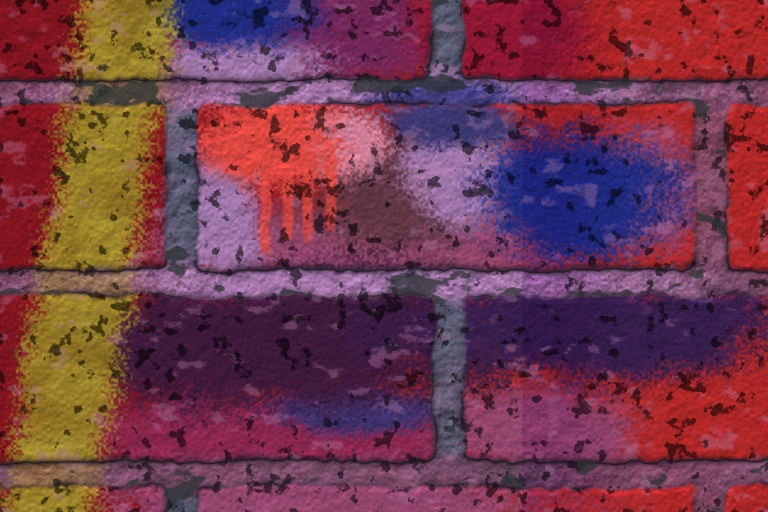
Write a Shadertoy shader that draws this texture.

```glsl
// Weathered brick wall in running bond, oversprayed with bands and clouds of paint.

float hash(vec2 p) {
    vec3 q = fract(p.xyx * 0.1031);
    q += dot(q, q.yzx + 33.33);
    return fract((q.x + q.y) * q.z);
}

float noise(vec2 p) {
    vec2 i = floor(p), f = fract(p);
    f = f * f * (3.0 - 2.0 * f);
    return mix(mix(hash(i), hash(i + vec2(1, 0)), f.x),
               mix(hash(i + vec2(0, 1)), hash(i + vec2(1, 1)), f.x), f.y);
}

float fbm(vec2 p) {
    float sum = 0.0, amp = 0.5;
    for (int i = 0; i < 5; i++) {
        sum += amp * noise(p);
        p = mat2(1.6, 1.2, -1.2, 1.6) * p + 17.0;
        amp *= 0.5;
    }
    return sum;
}

// x: signed distance to the nearest brick, yz: position from its centre
vec3 brickwork(vec2 p) {
    p += 0.012 * (vec2(noise(p * 14.0), noise(p * 14.0 + 50.0)) - 0.5);
    p += 0.007 * (vec2(noise(p * 60.0), noise(p * 60.0 + 90.0)) - 0.5);
    float row = floor((p.y + 0.2985) / 0.373);
    float shift = 0.353 + 0.5175 * mod(row + 1.0, 2.0) + 0.02 * (hash(vec2(row, 7)) - 0.5);
    vec2 q = vec2(mod(p.x - shift + 0.5175, 1.035) - 0.5175, p.y + 0.112 - 0.373 * row);
    vec2 e = abs(q) - vec2(0.486, 0.161) + 0.012;
    return vec3(length(max(e, 0.0)) + min(max(e.x, e.y), 0.0) - 0.012, q);
}

float relief(vec2 p) {
    float brick = 1.0 - smoothstep(-0.012, 0.004, brickwork(p).x);
    return 0.55 * brick + mix(1.1, 0.5, brick) * fbm(p * 38.0) + 0.14 * noise(p * 150.0);
}

// Blends in a cloud of paint with a ragged, grainy rim
void spray(inout vec3 col, vec2 p, vec2 centre, vec2 size, vec3 paint) {
    float grain = 0.7 * (fbm(p * 9.0 + centre * 31.0) - 0.5) + 0.45 * (noise(p * 210.0) - 0.5);
    col = mix(col, paint, 1.0 - smoothstep(0.6, 1.3, length((p - centre) / size) + grain));
}

vec3 brickPaint(vec2 p) {
    vec3 red = vec3(0.68, 0.15, 0.15), blue = vec3(0.12, 0.17, 0.5), plum = vec3(0.24, 0.10, 0.23);
    vec3 mauve = vec3(0.57, 0.27, 0.42), lilac = vec3(0.62, 0.46, 0.66), salmon = vec3(0.86, 0.28, 0.25);
    vec3 crimson = vec3(0.55, 0.09, 0.20);
    vec3 col = mix(vec3(0.50, 0.08, 0.12), red, smoothstep(0.3, 1.4, p.x + 0.5 * fbm(p * 5.0)));

    // Top course
    spray(col, p, vec2(0.66, 0.94), vec2(0.24, 0.12), vec3(0.44, 0.15, 0.34));
    spray(col, p, vec2(0.45, 0.87), vec2(0.18, 0.07), lilac);
    spray(col, p, vec2(0.45, 0.98), vec2(0.17, 0.08), blue);
    spray(col, p, vec2(0.98, 0.93), vec2(0.15, 0.13), crimson);

    // Second course
    spray(col, p, vec2(0.75, 0.52), vec2(0.42, 0.09), mauve);
    spray(col, p, vec2(0.43, 0.57), vec2(0.09, 0.14), lilac);
    spray(col, p, vec2(0.78, 0.63), vec2(0.19, 0.13), vec3(0.37, 0.21, 0.26));
    spray(col, p, vec2(0.90, 0.67), vec2(0.11, 0.11), lilac);
    spray(col, p, vec2(0.87, 0.76), vec2(0.15, 0.05), vec3(0.23, 0.22, 0.44));
    spray(col, p, vec2(0.66, 0.72), vec2(0.09, 0.07), vec3(0.82, 0.50, 0.60));
    spray(col, p, vec2(0.53, 0.72), vec2(0.14, 0.09), salmon);
    spray(col, p, vec2(1.25, 0.63), vec2(0.12, 0.13), mauve);
    spray(col, p, vec2(1.12, 0.61), vec2(0.20, 0.12), blue);

    // Third course
    spray(col, p, vec2(0.60, 0.15), vec2(0.45, 0.09), vec3(0.54, 0.15, 0.30));
    spray(col, p, vec2(1.04, 0.16), vec2(0.20, 0.10), mauve);
    spray(col, p, vec2(0.68, 0.20), vec2(0.16, 0.05), vec3(0.24, 0.20, 0.43));
    spray(col, p, vec2(0.58, 0.33), vec2(0.43, 0.14), plum);
    spray(col, p, vec2(1.15, 0.36), vec2(0.38, 0.11), mix(plum, blue, 0.25));

    // Bottom course
    spray(col, p, vec2(0.65, 0.0), vec2(0.50, 0.10), mauve);

    // Runs of wet paint
    for (float i = 0.0; i < 4.0; i++) {
        float x = 0.515 + 0.042 * i + 0.006 * noise(vec2(p.y * 20.0, i));
        float tip = 0.49 + 0.11 * hash(vec2(i, 3)) * min(i, 1.0);
        float run = 1.0 - smoothstep(0.006, 0.014, abs(p.x - x));
        col = mix(col, salmon, 0.8 * run * smoothstep(tip, tip + 0.03, p.y) * (1.0 - smoothstep(0.68, 0.74, p.y)));
    }
    return col;
}

vec3 mortarPaint(vec2 p, float head) {
    vec3 col = mix(vec3(0.54, 0.28, 0.40), vec3(0.42, 0.30, 0.40), fbm(p * 12.0));
    spray(col, p, vec2(0.75, 0.60), vec2(0.60, 0.35), vec3(0.64, 0.46, 0.66));
    spray(col, p, vec2(0.86, 0.80), vec2(0.16, 0.05), vec3(0.27, 0.25, 0.52));
    vec3 slate = mix(vec3(0.30, 0.33, 0.40), vec3(0.50, 0.27, 0.36), smoothstep(1.1, 1.3, p.x));
    return mix(col, slate, head * (0.65 + 0.35 * noise(p * 25.0)));
}

void mainImage(out vec4 fragColor, in vec2 fragCoord) {
    vec2 p = fragCoord / iResolution.y;
    vec3 wall = brickwork(p);
    float soft = 0.003 + 1.0 / iResolution.y;
    float brick = 1.0 - smoothstep(-soft, soft, wall.x);
    float head = 1.0 - smoothstep(0.13, 0.17, abs(wall.z));
    vec3 col = mix(mortarPaint(p, head), brickPaint(p), brick);

    // Slanting yellow band
    float grain = 0.05 * (fbm(p * 12.0) - 0.5) + 0.05 * (noise(p * 210.0) - 0.5);
    float band = 1.0 - smoothstep(0.065, 0.12, abs(p.x - 0.095 - 0.16 * p.y) + grain);
    vec3 yellow = mix(vec3(0.50, 0.40, 0.10), vec3(0.68, 0.62, 0.20), fbm(p * 16.0));
    col = mix(col, yellow, band * mix(0.5, 0.94, brick));

    // Faint overlapping strip
    col *= mix(vec3(1), vec3(0.90, 0.80, 0.94), smoothstep(1.018, 1.022, p.x) * (1.0 - smoothstep(1.07, 1.25, p.x)));

    // Light from above, pits and scuffs
    float slope = relief(p) - relief(p + vec2(-0.0015, 0.004));
    col *= clamp(1.0 + 1.5 * slope, 0.4, 1.7);
    float scuff = smoothstep(0.60, 0.74, fbm(p * vec2(26.0, 38.0) + 8.0));
    col = mix(col, vec3(0.72, 0.50, 0.66), 0.35 * scuff);
    col *= 1.0 - 0.55 * smoothstep(0.61, 0.70, fbm(p * 45.0 + 70.0));

    // Crevices: sharp under each brick, broken along the other sides
    float under = 1.0 - smoothstep(-0.155, -0.135, wall.z);
    float broken = smoothstep(0.45, 0.65, fbm(p * 15.0 + 30.0));
    float crack = exp(-abs(wall.x - 0.002) / mix(0.005, 0.0045, under));
    col = mix(col, vec3(0.09, 0.07, 0.11), crack * mix(0.2 + 0.6 * broken, 0.9, under));
    float hole = smoothstep(0.60, 0.66, fbm(p * vec2(14.0, 24.0) + 5.0)) * (1.0 - brick);
    col = mix(col, vec3(0.17, 0.20, 0.20), 0.75 * hole);

    fragColor = vec4(clamp(col, 0.0, 1.0), 1.0);
}
```
